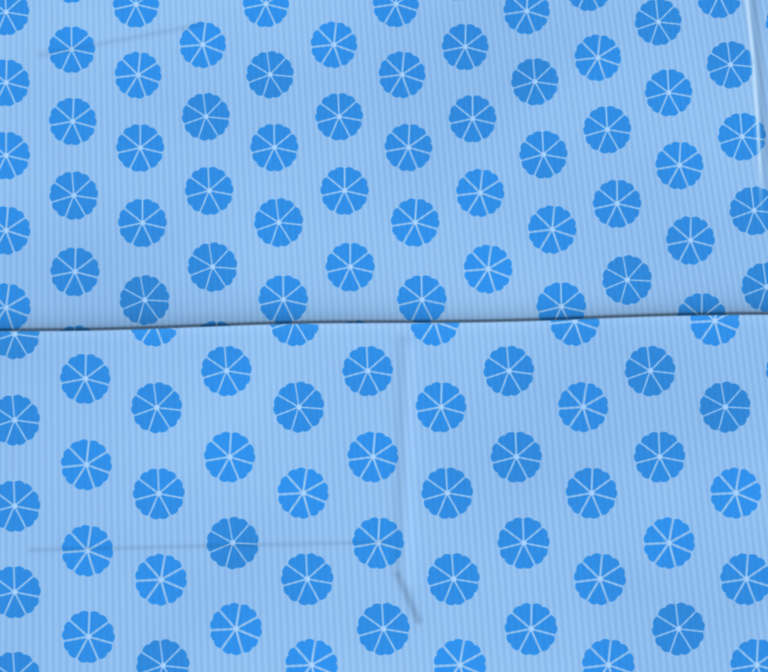
Reproduce this pattern procedurally as a WebGL 1 fragment shader.

```glsl
precision highp float;
// Folded striped blue cotton printed with staggered seven-petal flowers.
uniform vec2 u_resolution;

const float PI = 3.14159265;
const float HEIGHT = 6.72;          // canvas height in cloth units, y runs down
const float PETALS = 7.0;
const float STRIPES = 11.0;         // woven stripes per flower column

float hash(vec2 p) {
  return fract(sin(dot(p, vec2(41.3, 289.1))) * 4375.85);
}

// Broad uneven shading from layered sines, about -1 to 1
float ripple(vec2 p) {
  float s = 0.0;
  float amp = 0.5;
  for (int i = 0; i < 4; i++) {
    s += amp * sin(p.x + 1.7 * sin(p.y * 0.8 + s)) * cos(p.y * 0.9 - s);
    p = mat2(1.5, 1.1, -1.1, 1.5) * p + 1.3;
    amp *= 0.55;
  }
  return s;
}

// Soft line along the segment a-b
float crease(vec2 p, vec2 a, vec2 b, float width) {
  vec2 ab = b - a;
  float t = clamp(dot(p - a, ab) / dot(ab, ab), 0.0, 1.0);
  float d = length(p - a - ab * t) / width;
  return exp(-d * d);
}

// Signed distance to the flower, in column widths
float flower(vec2 d, float turn) {
  float r = length(d);
  float wedge = PI / PETALS;
  float a = atan(d.x, d.y + 1e-5) + turn;
  a = abs(mod(a + wedge, 2.0 * wedge) - wedge);
  vec2 q = r * vec2(cos(a), sin(a));
  float lobe = length(vec2(max(q.x - 0.26, 0.0), q.y - 0.05)) - 0.092;
  float gap = 0.014 - r * sin(wedge - a);
  return max(max(lobe, gap), 0.05 - r);
}

// Vertical slip of a column toward the left and right edges
float columnSlip(float col, vec2 slip) {
  return slip.x * (1.0 - smoothstep(0.0, 2.3, col)) + slip.y * smoothstep(6.0, 11.0, col);
}

// One layer of printed cloth
// origin: first flower, column: width and fan-out, row: height and growth
vec3 cloth(vec2 p, vec2 origin, vec2 column, vec2 row, vec2 slip, float aa) {
  float width = column.x + column.y * p.y;
  float across = (p.x - origin.x) / width;
  float col = floor(across + 0.5);
  float stagger = 0.58 * mod(col, 2.0);
  float top = origin.y + columnSlip(col, slip);

  // Nearest flower in this column
  float down = (p.y - top) / row.x;
  down = (p.y - top) / (row.x + row.y * down);
  float n = floor(down - stagger + 0.5) + stagger;
  vec2 center = vec2(0.0, top + n * (row.x + row.y * n));
  center.x = origin.x + col * (column.x + column.y * center.y);
  float vary = hash(vec2(col, floor(n)) + origin);
  vec2 d = (p - center) / width;
  float dist = flower(d, (vary - 0.5) * 0.35) + 0.006 * (vary - 0.5);
  float ink = 1.0 - smoothstep(-aa, aa, dist * width);

  // Woven ground and slightly uneven ink
  float shade = ripple(p * vec2(0.8, 1.0) + origin);
  float stripe = sin(across * STRIPES * 2.0 * PI);
  float light = clamp(0.5 + 0.32 * stripe + 0.38 * shade, 0.0, 1.0);
  vec3 ground = mix(vec3(0.53, 0.71, 0.91), vec3(0.60, 0.78, 0.96), light);
  float depth = clamp(0.62 + 0.5 * shade + 0.5 * (vary - 0.5) + 0.12 * stripe, 0.0, 1.0);
  vec3 blue = mix(vec3(0.18, 0.51, 0.82), vec3(0.18, 0.57, 0.94), depth);
  float heart = 1.0 - smoothstep(0.01, 0.05, length(d));
  ground += 0.08 * heart;
  return mix(ground, blue, ink * 0.97);
}

void main() {
  float unit = HEIGHT / u_resolution.y;
  vec2 p = vec2(gl_FragCoord.x, u_resolution.y - gl_FragCoord.y) * unit;
  float aa = max(unit, 0.013);

  // Upper layer of the view and the folded layer below it
  vec3 upper = cloth(p, vec2(0.06, 0.04), vec2(0.649, 0.0147), vec2(0.695, 0.011),
                     vec2(0.08, 0.20), aa);
  vec3 lower = cloth(p, vec2(0.145, 3.21), vec2(0.661, 0.0122), vec2(0.86, 0.0),
                     vec2(0.13, 0.0), aa);

  // Stitched seam at the upper right
  float seamX = 7.47 + 0.11 * p.y - 0.02 * p.y * p.y;
  float seamFade = 1.0 - smoothstep(1.3, 2.3, p.y);
  float seam = p.x - seamX;
  upper *= 1.0 - 0.12 * seamFade * exp(-pow((seam - 0.06) / 0.05, 2.0));
  upper = mix(upper, vec3(0.78, 0.90, 1.0), 0.8 * seamFade * exp(-pow(seam / 0.022, 2.0)));

  // Fold edge with its cast shadow
  float fold = p.y - (3.31 - 0.021 * p.x + 0.012 * sin(p.x * 1.6));
  upper *= 1.0 - 0.22 * exp(min(fold, 0.0) / 0.10);
  lower += 0.05 * exp(-max(fold, 0.0) / 0.05);
  vec3 color = mix(upper, lower, smoothstep(-aa, aa, fold));
  color *= 1.0 - 0.38 * exp(-pow((fold + 0.012) / 0.018, 2.0));

  // Soft wrinkles
  color *= 1.0 - 0.14 * crease(p, vec2(3.98, 5.75), vec2(4.18, 6.2), 0.04);
  color *= 1.0 - 0.06 * crease(p, vec2(4.02, 3.4), vec2(3.98, 5.7), 0.06);
  color *= 1.0 - 0.07 * crease(p, vec2(0.3, 5.5), vec2(3.9, 5.42), 0.025);
  color *= 1.0 - 0.06 * crease(p, vec2(0.4, 0.55), vec2(2.0, 0.25), 0.03);
  color += 0.03 * crease(p, vec2(4.1, 3.5), vec2(4.1, 5.8), 0.07);
  gl_FragColor = vec4(clamp(color, 0.0, 1.0), 1.0);
}
```
